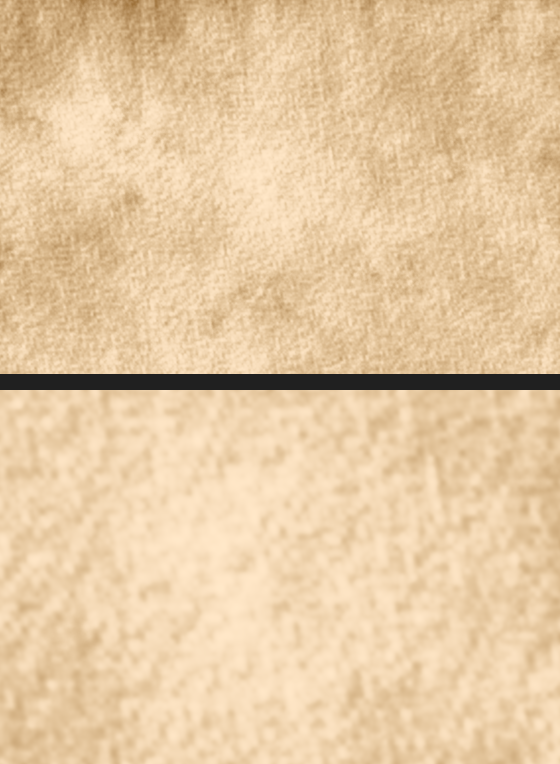
Top, the full canvas; bottom, a detail of the centre.
A WebGL 1 fragment shader for this texture:

```glsl
precision highp float;
// Aged parchment: cloudy tan stains, dark drips from the top edge and a fine embossed grain.
uniform vec2 u_resolution;

const vec3 STAIN_BROWN = vec3(0.73, 0.58, 0.39);
const vec3 PALE_CREAM = vec3(0.98, 0.88, 0.75);
const vec3 MIDTONE_WARMTH = vec3(0.01, 0.0, -0.05);

float hash(vec2 cell) {
  return fract(sin(dot(cell, vec2(127.1, 311.7))) * 43758.5453);
}

float valueNoise(vec2 p) {
  vec2 cell = floor(p);
  vec2 f = fract(p);
  vec2 blend = f * f * (3.0 - 2.0 * f);
  float low = mix(hash(cell), hash(cell + vec2(1.0, 0.0)), blend.x);
  float high = mix(hash(cell + vec2(0.0, 1.0)), hash(cell + vec2(1.0)), blend.x);
  return mix(low, high, blend.y);
}

// Layered noise, centred on zero
float cloud(vec2 p) {
  mat2 turn = mat2(0.8, 0.6, -0.6, 0.8);
  float sum = 0.0;
  float weight = 0.5;
  for (int octave = 0; octave < 5; octave++) {
    sum += weight * (valueNoise(p) - 0.5);
    p = turn * p * 2.03 + vec2(17.3, 9.1);
    weight *= 0.55;
  }
  return sum;
}

// Soft round patch, 1 at its centre
float patchAt(vec2 p, vec2 centre, vec2 radius) {
  vec2 d = (p - centre) / radius;
  return exp(-dot(d, d));
}

// Broad worn and stained areas of the sheet
float wear(vec2 p) {
  float light = 0.30 * patchAt(p, vec2(0.23, 0.66), vec2(0.20, 0.18));
  light += 0.25 * patchAt(p, vec2(0.75, 0.53), vec2(0.19, 0.15));
  light += 0.15 * patchAt(p, vec2(0.40, 0.08), vec2(0.34, 0.16));
  float dark = 0.26 * patchAt(p, vec2(0.30, 0.95), vec2(0.15, 0.12));
  dark += 0.26 * patchAt(p, vec2(0.0, 0.83), vec2(0.13, 0.16));
  dark += 0.15 * patchAt(p, vec2(0.10, 0.29), vec2(0.22, 0.09));
  dark += 0.22 * patchAt(p, vec2(0.22, 0.12), vec2(0.06, 0.07));
  dark += 0.16 * patchAt(p, vec2(1.20, 0.80), vec2(0.28, 0.20));
  return light - dark;
}

// Vertical runs that fade downwards from the top edge
float drips(vec2 p) {
  float runs = cloud(vec2(p.x * 14.0, p.y * 2.5) + 31.0);
  return smoothstep(0.68, 1.0, p.y) * smoothstep(-0.08, 0.28, runs);
}

// Darkening close to the borders
float border(vec2 p, float aspect) {
  float side = min(p.x, aspect - p.x);
  return 0.32 * exp(-(1.0 - p.y) / 0.035)
       + 0.13 * exp(-side / 0.025)
       + 0.08 * exp(-p.y / 0.02);
}

// Paper tooth: slope of a noise relief along the light direction
float tooth(vec2 p, float grains, vec2 light) {
  vec2 q = vec2(p.x + 0.15 * p.y, p.y * 0.9) * grains;
  return valueNoise(q + light) - valueNoise(q - light);
}

// Rolls bright tones off gently instead of cutting them flat
float softenHighlights(float tone) {
  float excess = max(tone - 0.85, 0.0);
  return min(tone, 0.85) + excess / (1.0 + 2.2 * excess);
}

void main() {
  vec2 p = gl_FragCoord.xy / u_resolution.y;
  float aspect = u_resolution.x / u_resolution.y;
  vec2 sheet = vec2(p.x * 1.5 / aspect, p.y);
  vec2 warp = vec2(cloud(p * 5.0 + 3.0), cloud(p * 5.0 + 71.0));

  // Tone runs from 0 (stain) to 1 (cream)
  float tone = 0.71 + wear(sheet + 0.22 * warp);
  tone += 0.50 * cloud(p * vec2(4.6, 5.0) + 12.0);
  tone += 0.55 * cloud(p * vec2(17.0, 13.0) + 40.0);
  tone -= 0.46 * drips(p + 0.03 * warp) + border(p, aspect);

  // Scattered rough smudges
  float smudge = smoothstep(0.06, 0.30, cloud(p * 9.0 + 88.0));
  tone -= smudge * (0.20 + 0.60 * cloud(p * 45.0));

  // Two sizes of grain
  float grain = tooth(p, 128.0, vec2(0.5, -0.35));
  grain += 0.55 * tooth(p + 7.0, 75.0, vec2(0.45, -0.4));
  tone += 0.32 * grain + 0.16 * (valueNoise(p * 190.0 + 53.0) - 0.5);

  tone = clamp(softenHighlights(tone), -0.55, 1.1);
  float midtone = max(tone * (1.0 - tone), 0.0);
  vec3 paper = mix(STAIN_BROWN, PALE_CREAM, tone) + MIDTONE_WARMTH * midtone;
  gl_FragColor = vec4(paper, 1.0);
}
```
